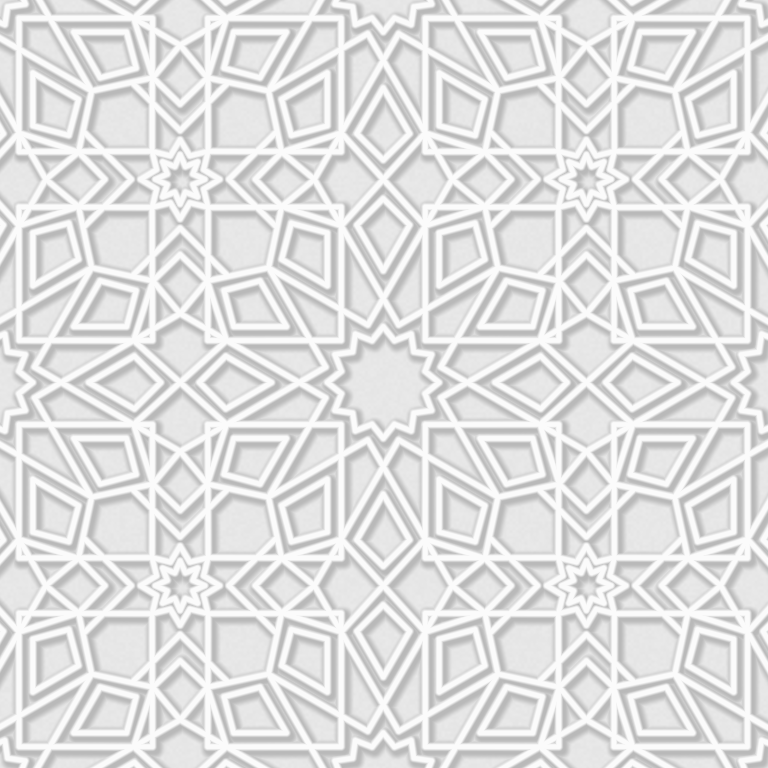
A Shadertoy shader for this pattern:

```glsl
const float PI = 3.14159265;
const vec2 ROSETTE_CENTER = vec2(0.499, 0.502);
const float HALF_PERIOD = 0.2645;              // canvas heights
const float LINE_HALF_WIDTH = 0.0165;          // in half periods, as below
const float LINE_SOFTNESS = 0.006;
const vec2 SHADOW_OFFSET = vec2(0.012, -0.014);
const float SHADOW_REACH = 0.056;
const vec3 LINE_COLOR = vec3(0.985);
const vec3 GROUND_COLOR = vec3(0.905);
const vec3 SHADOW_COLOR = vec3(0.725);
const float GRAIN_CELLS = 260.0;
const float GRAIN_STRENGTH = 0.018;

float hash(vec2 p) {
    return fract(sin(dot(p, vec2(12.9898, 78.233))) * 43758.5453);
}

float valueNoise(vec2 p) {
    vec2 i = floor(p), f = fract(p);
    f = f * f * (3.0 - 2.0 * f);
    return mix(mix(hash(i), hash(i + vec2(1, 0)), f.x),
               mix(hash(i + vec2(0, 1)), hash(i + vec2(1, 1)), f.x), f.y);
}

float segment(vec2 p, vec2 a, vec2 b) {
    vec2 ab = b - a;
    return length(p - a - ab * clamp(dot(p - a, ab) / dot(ab, ab), 0.0, 1.0));
}

// Mirror the plane into one half sector of an n-fold rosette.
vec2 foldSector(vec2 p, float n) {
    float halfSector = PI / n;
    float angle = atan(p.y, p.x);
    angle = abs(mod(angle + halfSector, 2.0 * halfSector) - halfSector);
    return length(p) * vec2(cos(angle), sin(angle));
}

// Star outline inside its folded half sector.
float starEdge(vec2 p, float n, float tip, float notch) {
    float a = PI / n;
    return segment(p, vec2(tip, 0.0), notch * vec2(cos(a), sin(a)));
}

float kiteEdge(vec2 p, float nearTip, vec2 side, float farTip) {
    return min(segment(p, vec2(nearTip, 0.0), side),
               segment(p, side, vec2(farTip, 0.0)));
}

// Twelve framed kites around a double star.
float largeRosette(vec2 p) {
    vec2 s = foldSector(p, 12.0);
    float d = starEdge(s, 12.0, 0.414, 0.293);
    d = min(d, starEdge(s, 12.0, 0.275, 0.213));
    d = min(d, kiteEdge(s, 0.414, vec2(0.771, 0.207), 1.0));
    return min(d, kiteEdge(s, 0.55, vec2(0.775, 0.13), 0.905));
}

float smallStar(vec2 p) {
    vec2 s = foldSector(p, 8.0);
    return min(starEdge(s, 8.0, 0.195, 0.125),
               starEdge(s, 8.0, 0.122, 0.068));
}

// Straps joining the two kinds of rosette, in one octant of the tile.
float connectors(vec2 p) {
    vec2 joint = vec2(0.793, 0.229);
    vec2 corner = vec2(0.793, 0.136);
    vec2 kiteTip = vec2(0.5, 0.134);
    vec2 axisMeet = vec2(0.661, 0.0);
    float d = segment(p, joint, axisMeet);
    d = min(d, segment(p, joint, corner));
    d = min(d, segment(p, corner, vec2(0.138)));
    d = min(d, segment(p, kiteTip, axisMeet));
    d = min(d, segment(p, kiteTip, vec2(0.37, 0.0)));
    return min(d, segment(p, vec2(0.24, 0.0), vec2(0.475, 0.235)));
}

float lattice(vec2 p) {
    vec2 q = abs(mod(p, 2.0) - 1.0);
    if (q.y > q.x) q = q.yx;
    return min(min(largeRosette(q - 1.0), smallStar(q)), connectors(q));
}

void mainImage(out vec4 fragColor, in vec2 fragCoord) {
    vec2 uv = fragCoord / iResolution.y;
    vec2 p = (uv - ROSETTE_CENTER) / HALF_PERIOD;
    float blur = LINE_SOFTNESS + 0.6 / (iResolution.y * HALF_PERIOD);

    // Ground with fine paper grain
    float grain = valueNoise(uv * GRAIN_CELLS) - 0.5;
    vec3 color = GROUND_COLOR + GRAIN_STRENGTH * grain;

    // Soft shadow falling down and to the right
    float shadow = 1.0 - smoothstep(LINE_HALF_WIDTH, SHADOW_REACH, lattice(p - SHADOW_OFFSET));
    color = mix(color, SHADOW_COLOR, shadow);

    // Raised straps
    float strap = 1.0 - smoothstep(-blur, blur, lattice(p) - LINE_HALF_WIDTH);
    fragColor = vec4(mix(color, LINE_COLOR, strap), 1.0);
}
```
